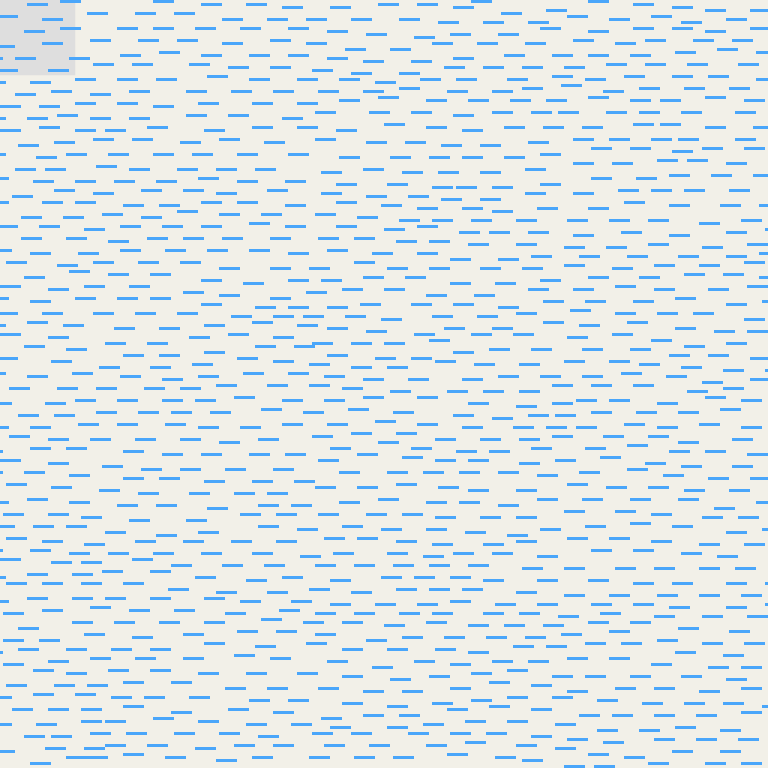
This pattern is drawn by a Shadertoy shader. Its source:

```glsl
// Scattered short blue dashes on warm paper, with a grey square in the top left corner.

const vec3 PAPER = vec3(0.95, 0.94, 0.91);
const vec3 BLUE = vec3(0.29, 0.65, 0.98);
const vec3 GREY = vec3(0.87);

const vec2 GRID = vec2(18.0, 62.0);           // dashes across and up
const vec2 DASH_HALF = vec2(7.0, 1.0) / 512.0;
const float SNAP = 256.0;                     // placement steps per canvas side
const float SQUARE_SIDE = 0.098;

vec2 hash22(vec2 p) {
    vec3 q = fract(p.xyx * vec3(0.1031, 0.1030, 0.0973));
    q += dot(q, q.yzx + 33.33);
    return fract((q.xx + q.yz) * q.zy);
}

// Smooth two-channel value noise
vec2 noise22(vec2 p) {
    vec2 i = floor(p);
    vec2 f = fract(p);
    f = f * f * (3.0 - 2.0 * f);
    vec2 low = mix(hash22(i), hash22(i + vec2(1.0, 0.0)), f.x);
    vec2 high = mix(hash22(i + vec2(0.0, 1.0)), hash22(i + 1.0), f.x);
    return mix(low, high, f.y);
}

// Coverage of an axis-aligned box, with an edge one pixel wide
float boxCoverage(vec2 p, vec2 halfSize, float pixel) {
    vec2 inside = clamp((halfSize - abs(p)) / pixel + 0.5, 0.0, 1.0);
    return inside.x * inside.y;
}

// Alternate rows shift by half a cell
float brickShift(float row) {
    return 0.5 * mod(row, 2.0);
}

// Dash centre: slow drift keeps neighbours apart, jitter breaks the rows
vec2 dashCentre(vec2 cell) {
    vec2 drift = (noise22(cell * vec2(0.37, 0.21) + 40.0) - 0.5) * vec2(0.7, 1.1);
    vec2 jitter = (hash22(cell + 90.0) - 0.5) * vec2(0.3, 0.34);
    vec2 centre = cell + 0.5 + drift + jitter;
    centre.x += brickShift(cell.y);
    return (floor(centre / GRID * SNAP) + 0.5) / SNAP;
}

// Union of the dashes in the surrounding cells
float dashField(vec2 uv, float pixel) {
    float cover = 0.0;
    float row = floor(uv.y * GRID.y);
    for (int j = -1; j <= 1; j++) {
        float y = row + float(j);
        float column = floor(uv.x * GRID.x - brickShift(y));
        for (int i = -1; i <= 1; i++) {
            vec2 centre = dashCentre(vec2(column + float(i), y));
            cover = max(cover, boxCoverage(uv - centre, DASH_HALF, pixel));
        }
    }
    return cover;
}

void mainImage(out vec4 fragColor, in vec2 fragCoord) {
    float pixel = 1.0 / iResolution.y;
    vec2 uv = fragCoord * pixel;

    // Grey square centred on the corner, so only one quarter shows
    float square = boxCoverage(uv - vec2(0.0, 1.0), vec2(SQUARE_SIDE), pixel);
    vec3 colour = mix(PAPER, GREY, square);

    colour = mix(colour, BLUE, dashField(uv, pixel));
    fragColor = vec4(colour, 1.0);
}
```
